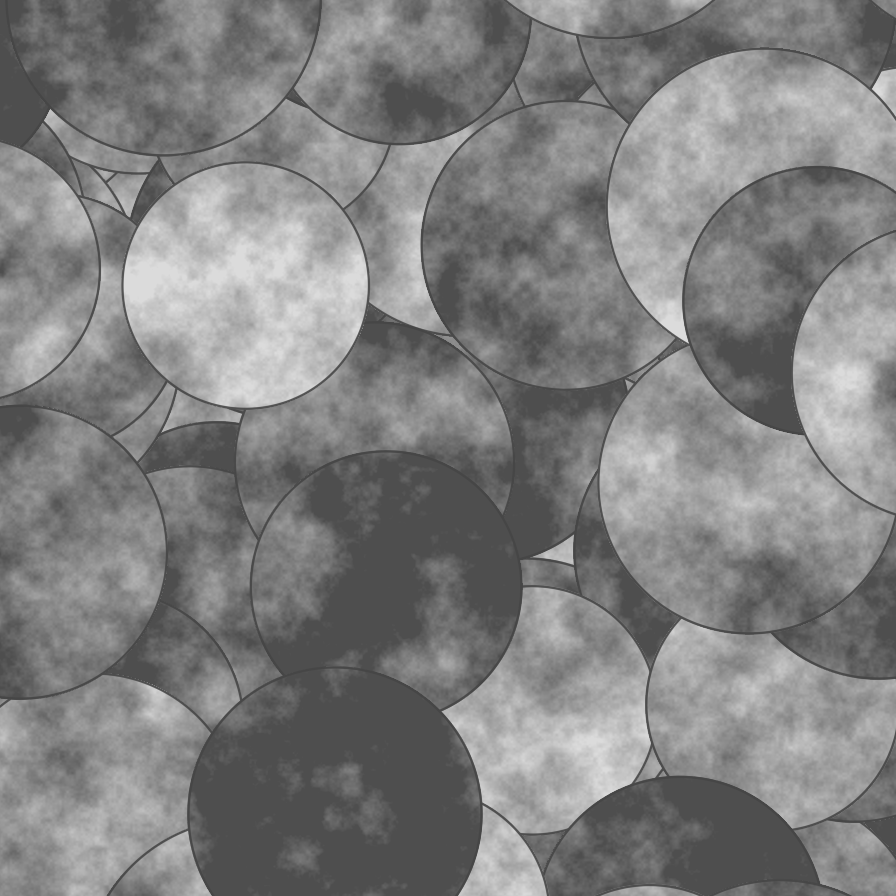
Write a WebGL 1 fragment shader that draws this pattern.

```glsl
precision highp float;
// Overlapping grey discs, each with a thin dark rim and a cloudy, grainy fill.
// Discs are stacked back to front; the topmost one sets the tone, and its own
// patch of fractal value noise mottles it, cut off at a flat dark floor.

uniform vec2 u_resolution;

float hash(vec2 p) {
  vec3 q = fract(p.xyx * 0.1031);
  q += dot(q, q.yzx + 33.33);
  return fract((q.x + q.y) * q.z);
}

float valueNoise(vec2 p) {
  vec2 cell = floor(p);
  vec2 f = fract(p);
  f = f * f * (3.0 - 2.0 * f);
  float low = mix(hash(cell), hash(cell + vec2(1.0, 0.0)), f.x);
  float high = mix(hash(cell + vec2(0.0, 1.0)), hash(cell + 1.0), f.x);
  return mix(low, high, f.y);
}

// Fractal noise centred on zero, from broad clouds down to fine grain
float clouds(vec2 p) {
  float sum = 0.0;
  float weight = 0.38;
  for (int octave = 0; octave < 6; octave++) {
    sum += weight * (valueNoise(p) - 0.5);
    p = p * 2.03 + 17.3;
    weight *= 0.66;
  }
  return sum;
}

void main() {
  float scale = min(u_resolution.x, u_resolution.y);
  vec2 uv = gl_FragCoord.xy / scale;
  vec2 extent = u_resolution / scale;
  float blur = 0.7 / scale;

  float tone = 0.5;
  float rim = 0.0;
  float topDisc = 0.0;

  // Stack of discs, the last one on top
  for (int i = 1; i <= 150; i++) {
    float id = float(i);
    vec2 spot = vec2(hash(vec2(id, 3.7)), hash(vec2(id, 61.3)));
    vec2 centre = mix(vec2(-0.18), extent + 0.18, spot);
    float radius = mix(0.138, 0.184, hash(vec2(id, 127.9)));
    float d = length(uv - centre) - radius;
    float cover = 1.0 - smoothstep(-blur, blur, d);

    // Golden-ratio steps spread the tones evenly over the stack
    tone = mix(tone, mix(0.29, 0.71, fract(id * 0.618034)), cover);
    rim = mix(rim, smoothstep(-blur, blur, d + 0.0026), cover);
    if (d < 0.0) topDisc = id;
  }

  // Each disc looks into a different part of the noise
  vec2 patchOffset = 40.0 * vec2(hash(vec2(topDisc, 9.1)), hash(vec2(topDisc, 45.7)));
  float grey = tone + 0.88 * clouds(uv * 11.0 + patchOffset);
  grey = clamp(grey, 0.305, 0.86);
  grey = mix(grey, 0.27, 0.9 * rim);
  gl_FragColor = vec4(vec3(grey), 1.0);
}
```
